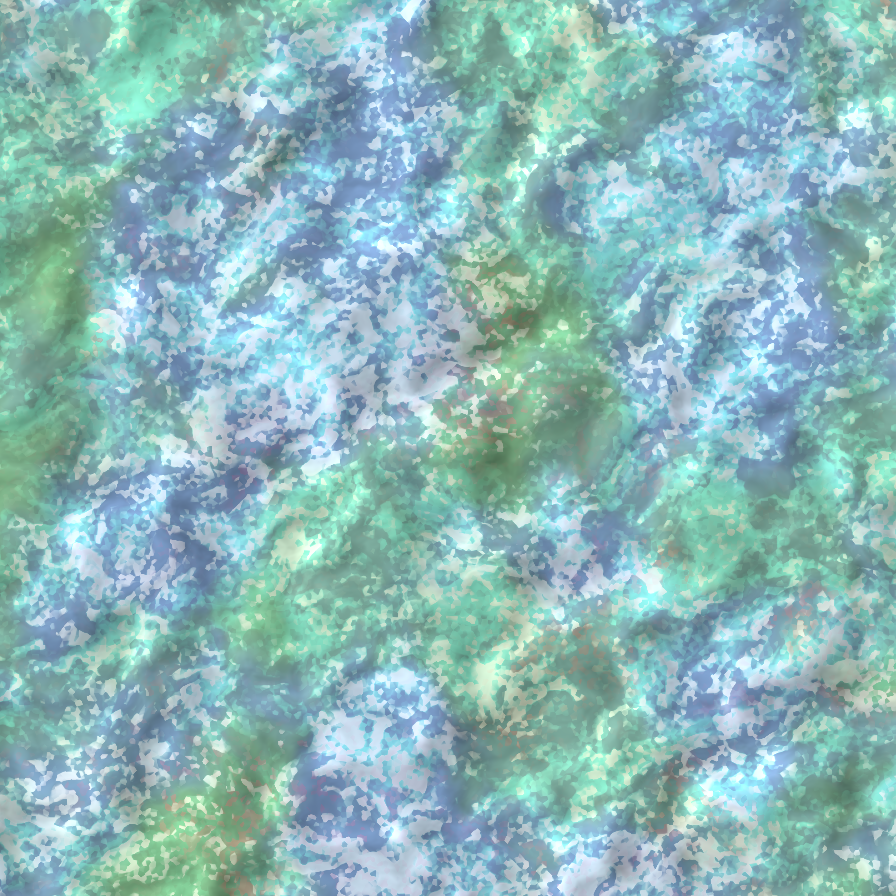
Give the GLSL for this texture, as a WebGL 1 fragment shader.

```glsl
precision highp float;
uniform vec2 u_resolution;

#define PATCH_SCALE 5.0
#define MOTTLE_SCALE 24.0
#define GRAIN_SCALE 85.0
#define WARP 0.035
#define TILT 0.5
#define STRETCH 0.78
#define RELIEF 0.9
#define PALE_AMOUNT 0.8
#define RUST_AMOUNT 0.6
#define MOSS_AMOUNT 0.6

vec3 hash3(vec2 cell) {
  vec3 h = fract(cell.xyx * vec3(0.1031, 0.1030, 0.0973));
  h += dot(h, h.yxz + 33.33);
  return fract((h.xxy + h.yzz) * h.zyx);
}

float valueNoise(vec2 p) {
  vec2 i = floor(p), f = fract(p);
  f = f * f * (3.0 - 2.0 * f);
  float low = mix(hash3(i).x, hash3(i + vec2(1.0, 0.0)).x, f.x);
  float high = mix(hash3(i + vec2(0.0, 1.0)).x, hash3(i + 1.0).x, f.x);
  return mix(low, high, f.y);
}

float fbm(vec2 p) {
  float sum = 0.0, amplitude = 0.5;
  for (int i = 0; i < 5; i++) {
    sum += amplitude * valueNoise(p);
    p = mat2(1.6, 1.2, -1.2, 1.6) * p + 17.3;
    amplitude *= 0.52;
  }
  return sum;
}

// Cellular noise: each cell has a random tone, blended softly at its border
float cellTone(vec2 p) {
  vec2 i = floor(p), f = fract(p);
  float tone = 0.0, total = 0.0;
  for (int y = -1; y <= 1; y++) {
    for (int x = -1; x <= 1; x++) {
      vec2 offset = vec2(float(x), float(y));
      vec3 h = hash3(i + offset + 200.0);
      vec2 d = offset + h.xy - f;
      float weight = exp(-14.0 * dot(d, d));
      tone += weight * h.z;
      total += weight;
    }
  }
  return tone / total;
}

void main() {
  vec2 p = gl_FragCoord.xy / min(u_resolution.x, u_resolution.y);

  // Warped coordinates, drawn out along a rising diagonal
  vec2 bend = vec2(fbm(p * 9.0 + 3.0), fbm(p * 9.0 + 41.0)) - 0.5;
  vec2 w = p + WARP * 2.0 * bend;
  float c = cos(TILT), s = sin(TILT);
  vec2 q = mat2(c, -s, s, c) * w * vec2(1.0);
  q = q * vec2(STRETCH, 1.0) + 4.0;

  // Broad patches
  float blue = smoothstep(0.40, 0.66, fbm(w * PATCH_SCALE + 8.0));
  float moss = smoothstep(0.50, 0.72, fbm(w * PATCH_SCALE + 61.0)) * (1.0 - blue);
  float rust = smoothstep(0.46, 0.70, fbm(w * PATCH_SCALE * 1.5 + 93.0));
  float pale = fbm(q * 11.0 + 27.0);

  // Mottling and fine grain
  float mottle = fbm(q * MOTTLE_SCALE);
  float coarse = cellTone(q * GRAIN_SCALE);
  float fine = cellTone(p * GRAIN_SCALE * 2.1 + 70.0);
  float grain = 0.55 * coarse + 0.45 * fine;
  float tone = 0.5 + 1.1 * (mottle - 0.5) + 0.75 * (grain - 0.5);

  vec3 shade = mix(vec3(0.45, 0.62, 0.57), vec3(0.45, 0.57, 0.73), blue);
  vec3 lit = mix(vec3(0.49, 0.83, 0.72), vec3(0.50, 0.83, 0.88), blue);
  vec3 color = mix(shade, lit, smoothstep(0.28, 0.70, tone));

  // Moss clouds and rusty flecks
  color = mix(color, vec3(0.45, 0.66, 0.42), MOSS_AMOUNT * moss);
  float fleck = smoothstep(0.50, 0.68, 0.55 * fbm(q * 32.0 + 15.0) + 0.45 * fine);
  vec3 rustColor = mix(vec3(0.72, 0.52, 0.45), vec3(0.62, 0.50, 0.68), blue);
  color = mix(color, rustColor, RUST_AMOUNT * fleck * (0.15 + 0.85 * rust));

  // Pale flakes gather in patches and along thin creases
  float flake = smoothstep(0.57, 0.70, 0.5 * grain + 0.3 * pale + 0.2 * mottle + 0.07 * (blue + rust));
  float crease = 1.0 - smoothstep(0.0, 0.045, abs(fbm(q * 9.0 + 52.0) - 0.5));
  crease *= smoothstep(0.50, 0.66, pale) * smoothstep(0.35, 0.65, tone);
  vec3 paleColor = mix(vec3(0.82, 0.87, 0.77), vec3(0.83, 0.85, 0.92), blue);
  color = mix(color, paleColor, PALE_AMOUNT * max(flake, 0.6 * crease));

  // Soft relief lit from the upper left
  vec2 lightStep = vec2(-0.12, 0.16);
  float slope = fbm(q * 15.0 - lightStep) - fbm(q * 15.0 + lightStep);
  color *= 1.0 + RELIEF * slope;

  gl_FragColor = vec4(clamp(color, 0.0, 1.0), 1.0);
}
```
